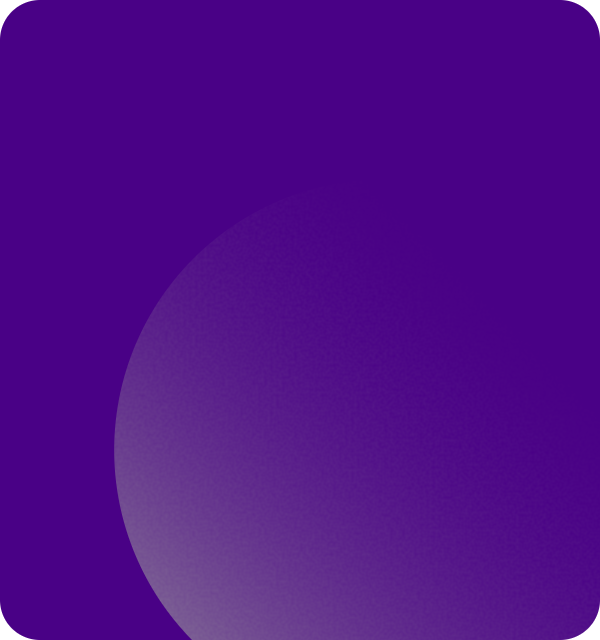
Give the GLSL for this background, as a WebGL 1 fragment shader.

```glsl
precision highp float;
// Indigo card with rounded corners and a large grainy disc lit from the lower left.

uniform vec2 u_resolution;

// Lengths are fractions of the canvas width.
#define INDIGO vec3(0.287, 0.003, 0.525)
#define GLOW_TINT vec3(0.535, 1.0, 0.15)
#define PAGE_COLOR vec3(1.0)
#define CORNER_RADIUS 0.0667
#define DISC_CENTER vec2(0.6417, 0.3167)
#define DISC_RADIUS 0.4514
#define GLOW_MID 0.26
#define GLOW_SLOPE 0.34
#define GRAIN_SCALE 200.0
#define GRAIN_AMOUNT 0.03

vec2 hashGradient(vec2 cell) {
  float h = fract(sin(dot(cell, vec2(127.1, 311.7))) * 43758.55);
  float angle = 6.28318 * h;
  return vec2(cos(angle), sin(angle));
}

float gradientNoise(vec2 p) {
  vec2 cell = floor(p);
  vec2 f = fract(p);
  vec2 w = f * f * f * (f * (f * 6.0 - 15.0) + 10.0);
  float a = dot(hashGradient(cell), f);
  float b = dot(hashGradient(cell + vec2(1.0, 0.0)), f - vec2(1.0, 0.0));
  float c = dot(hashGradient(cell + vec2(0.0, 1.0)), f - vec2(0.0, 1.0));
  float d = dot(hashGradient(cell + vec2(1.0)), f - vec2(1.0));
  return mix(mix(a, b, w.x), mix(c, d, w.x), w.y);
}

float roundedBox(vec2 p, vec2 halfSize, float radius) {
  vec2 q = abs(p) - halfSize + radius;
  return length(max(q, 0.0)) + min(max(q.x, q.y), 0.0) - radius;
}

// Coverage of a shape, softened over one pixel.
float coverage(float dist, float pixel) {
  return clamp(0.5 - dist / pixel, 0.0, 1.0);
}

void main() {
  float pixel = 1.0 / u_resolution.x;
  vec2 p = gl_FragCoord.xy * pixel;
  vec2 halfCard = 0.5 * u_resolution * pixel;

  // Diagonal glow, easing out towards the upper right
  vec2 local = (p - DISC_CENTER) / DISC_RADIUS;
  float along = dot(local, vec2(-0.70711));
  float ramp = max(GLOW_MID + GLOW_SLOPE * along, 0.0);
  float glow = ramp * ramp;

  // Two layers of grain that fade out with the glow
  float grain = gradientNoise(p * GRAIN_SCALE)
              + 0.5 * gradientNoise(p * GRAIN_SCALE * 0.53 + 17.3);
  glow += GRAIN_AMOUNT * grain * smoothstep(0.0, 0.2, ramp);

  // Disc over card over page
  float disc = coverage(length(p - DISC_CENTER) - DISC_RADIUS, pixel);
  vec3 color = INDIGO + GLOW_TINT * glow * disc;
  float card = coverage(roundedBox(p - halfCard, halfCard, CORNER_RADIUS), pixel);
  gl_FragColor = vec4(mix(PAGE_COLOR, color, card), 1.0);
}
```
